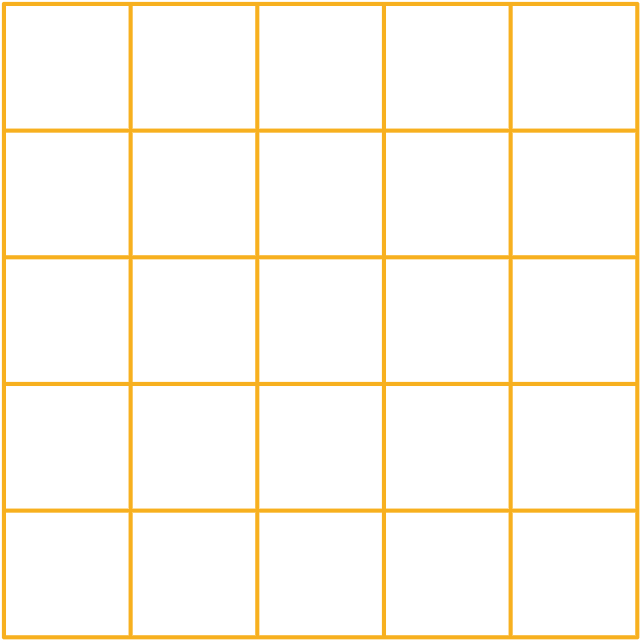
Write a three.js fragment shader that draws this pattern.

```glsl
// Draws a plain square grid of amber lines on white, closed by a rounded border.
// Each point is measured to the nearest line segment of either direction,
// and the distance becomes a smooth stroke one pixel soft at its edges.

varying vec2 vUv;

const float CELLS = 5.0;            // repeats across and up
const float CELL_SIZE = 0.19792;    // spacing between line centres
const float LINE_WIDTH = 0.00645;
const vec2 GRID_ORIGIN = vec2(0.00618, 0.00423);  // lower left line crossing
const vec3 PAPER_COLOR = vec3(1.0);
const vec3 LINE_COLOR = vec3(0.97, 0.69, 0.12);

const float GRID_SIZE = CELLS * CELL_SIZE;

// Distance to the closest grid segment, with round ends at the corners.
float gridDistance(vec2 p) {
  vec2 nearestLine = clamp(floor(p / CELL_SIZE + 0.5), 0.0, CELLS) * CELL_SIZE;
  vec2 across = p - nearestLine;
  vec2 beyondEnd = p - clamp(p, 0.0, GRID_SIZE);
  float vertical = length(vec2(across.x, beyondEnd.y));
  float horizontal = length(vec2(beyondEnd.x, across.y));
  return min(vertical, horizontal);
}

void main() {
  // Stroke coverage over one pixel footprint
  float pixel = max(fwidth(vUv.x), fwidth(vUv.y));
  float edge = gridDistance(vUv - GRID_ORIGIN) - 0.5 * LINE_WIDTH;
  float coverage = clamp(0.5 - edge / pixel, 0.0, 1.0);

  gl_FragColor = vec4(mix(PAPER_COLOR, LINE_COLOR, coverage), 1.0);
}
```
